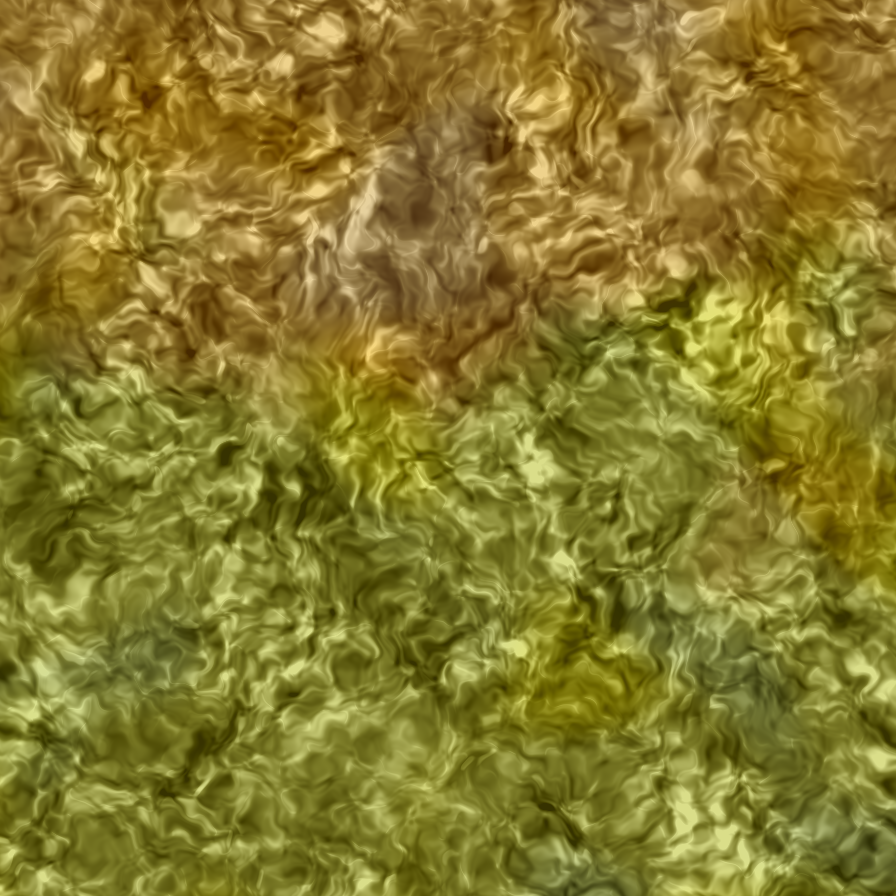
Give the GLSL for this texture, as a WebGL 1 fragment shader.

```glsl
precision highp float;
// Weathered mossy rock: brown above, green below, with pale flecks and dark cracks.

uniform vec2 u_resolution;

#define STROKE_SCALE 27.0   // coarsest strokes per canvas height
#define STROKE_STRETCH 1.9  // length over width of a stroke
#define CONTRAST 1.0
#define WARP 0.034
#define CRACK_DEPTH 1.1
#define FLECK_GAIN 0.55
#define BROWN_LINE 0.66     // height where brown gives way to green
#define DARK vec3(0.36, 0.30, 0.04)
#define MID vec3(0.52, 0.47, 0.16)
#define LIGHT vec3(0.75, 0.71, 0.40)

vec2 hash2(vec2 p) {
  vec3 q = fract(p.xyx * vec3(0.1031, 0.1030, 0.0973));
  q += dot(q, q.yzx + 33.33);
  return fract((q.xx + q.yz) * q.zy);
}

float cornerSlope(vec2 cell, vec2 corner, vec2 f) {
  return dot(hash2(cell + corner) * 2.0 - 1.0, f - corner);
}

// Gradient noise, roughly -0.6 to 0.6
float noise(vec2 p) {
  p += 64.0;
  vec2 i = floor(p);
  vec2 f = fract(p);
  vec2 u = f * f * f * (f * (f * 6.0 - 15.0) + 10.0);
  vec2 x = vec2(1.0, 0.0);
  return mix(mix(cornerSlope(i, x.yy, f), cornerSlope(i, x.xy, f), u.x),
             mix(cornerSlope(i, x.yx, f), cornerSlope(i, x.xx, f), u.x), u.y);
}

vec2 noise2(vec2 p) {
  return vec2(noise(p), noise(p + 37.4));
}

// Three stroke directions, each leading in its own regions
float strokes(vec2 p) {
  float sum = 0.0;
  float power = 0.0;
  for (int i = 0; i < 3; i++) {
    float k = float(i);
    float angle = 1.5 - 1.05 * k;
    vec2 along = vec2(cos(angle), sin(angle));
    vec2 q = vec2(dot(p, along) / STROKE_STRETCH, dot(p, vec2(-along.y, along.x)));
    q *= STROKE_SCALE;
    float weight = smoothstep(-0.25, 0.3, noise(p * 5.0 + 11.3 * k)) + 0.05;
    float grain = 1.8 * noise(q + 5.1 * k)
                + 1.9 * noise(q * 2.1 + 17.7)
                + 1.5 * noise(q * 4.3 + 29.2);
    sum += weight * grain;
    power += weight * weight;
  }
  return sum / sqrt(power);
}

// Thin lines along the zero level of a noise field
float veins(vec2 p, float width) {
  return 1.0 - smoothstep(0.0, width, abs(noise(p)));
}

void main() {
  vec2 uv = gl_FragCoord.xy / u_resolution.y;
  vec2 p = uv + WARP * noise2(uv * 14.0) + 0.4 * WARP * noise2(uv * 46.0);

  // Relief: rough and smooth areas of strokes
  float rough = mix(0.65, 1.3, smoothstep(-0.25, 0.25, noise(uv * 6.0 + 8.6)));
  float grain = strokes(p) * rough;
  float tone = grain + 1.1 * noise(p * 7.0 + 3.2);

  // Pale flecks and curled edges
  float fleckArea = smoothstep(-0.1, 0.3, noise(uv * 8.0 + 21.5));
  float fleck = smoothstep(0.12, 0.36, noise(p * vec2(64.0, 52.0) + 9.4));
  float edge = veins(p * 31.0 + 41.0, 0.06) * smoothstep(0.0, 0.5, grain);
  tone += FLECK_GAIN * (fleck * fleckArea * 1.5 + 0.5 * edge);

  // Dark cracks and pits
  float crackArea = smoothstep(0.04, 0.26, noise(uv * 6.5 + 52.1));
  float crack = veins(p * vec2(11.0, 8.0) + 13.0, 0.075) * crackArea;
  float pit = smoothstep(0.2, 0.38, noise(p * vec2(27.0, 21.0) + 71.0));
  tone -= CRACK_DEPTH * (crack + 0.6 * pit) * (0.8 + 0.4 * grain);
  tone = clamp(tone * CONTRAST, -1.7, 1.6);

  vec3 color = MID + (MID - DARK) * min(tone, 0.0) + (LIGHT - MID) * max(tone, 0.0);

  // Broad stains: brown, green, yellow and grey-green
  float height = uv.y + 0.45 * noise(uv * 3.1 + 6.3) + 0.2 * noise(p * 9.0 + 33.0);
  float brown = smoothstep(BROWN_LINE - 0.2, BROWN_LINE + 0.14, height);
  float yellow = smoothstep(0.04, 0.32, noise(uv * 4.2 + 19.8));
  float grey = smoothstep(0.06, 0.34, noise(uv * 4.6 + 47.3));
  color += mix(vec3(-0.035, 0.015, -0.005), vec3(0.045, -0.03, 0.005), brown);
  color += yellow * vec3(0.045, 0.025, -0.09);
  color += grey * vec3(-0.03, -0.005, 0.07);

  gl_FragColor = vec4(clamp(color, 0.0, 1.0), 1.0);
}
```
